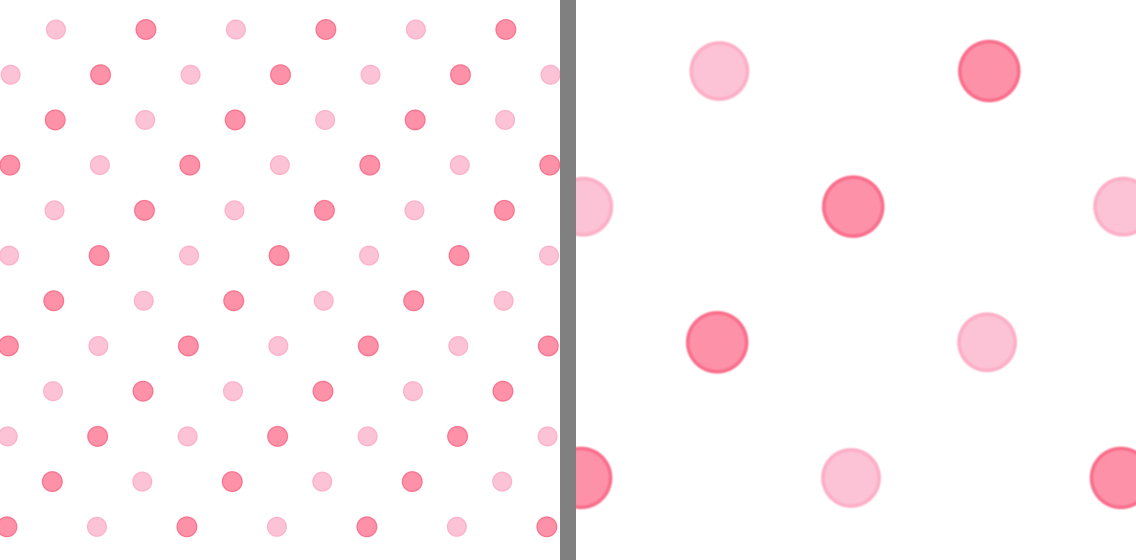
Left: the whole. Right: its middle third, enlarged.
Give the GLSL for this pattern, as a Shadertoy shader.

```glsl
#define FIRST_DOT   vec2(0.0999, 0.9473)
#define COLUMN_STEP 0.16068
#define ROW_STEP    0.08073
#define ROW_SHIFT   0.08099
#define PALE_RADIUS 0.0178
#define DEEP_RADIUS 0.0186
#define RIM_WIDTH   0.0022
#define SOFTNESS    0.0010
#define PALE_FILL   vec3(0.99, 0.76, 0.84)
#define PALE_RIM    vec3(0.99, 0.69, 0.78)
#define DEEP_FILL   vec3(0.99, 0.57, 0.66)
#define DEEP_RIM    vec3(0.98, 0.44, 0.55)

// Index (column, row) of the nearest dot; rows run downwards
vec2 nearestDot(vec2 p) {
    float row = round((FIRST_DOT.y - p.y) / ROW_STEP);
    float column = round((p.x - FIRST_DOT.x + row * ROW_SHIFT) / COLUMN_STEP);
    return vec2(column, row);
}

// Each row slides left, so columns run along diagonals
vec2 dotCenter(vec2 id) {
    return FIRST_DOT + vec2(id.x * COLUMN_STEP - id.y * ROW_SHIFT, -id.y * ROW_STEP);
}

void mainImage(out vec4 fragColor, in vec2 fragCoord) {
    vec2 p = fragCoord / iResolution.y;
    float blur = max(SOFTNESS, 0.7 / iResolution.y);

    // Diagonals alternate between pale and deep dots
    vec2 id = nearestDot(p);
    float deep = mod(id.x, 2.0);
    float radius = mix(PALE_RADIUS, DEEP_RADIUS, deep);
    float dist = length(p - dotCenter(id)) - radius;

    // Flat fill with a slightly darker rim
    vec3 fill = mix(PALE_FILL, DEEP_FILL, deep);
    vec3 rim = mix(PALE_RIM, DEEP_RIM, deep);
    vec3 ink = mix(fill, rim, smoothstep(-blur, blur, dist + RIM_WIDTH));

    float coverage = 1.0 - smoothstep(-blur, blur, dist);
    fragColor = vec4(mix(vec3(1.0), ink, coverage), 1.0);
}
```
